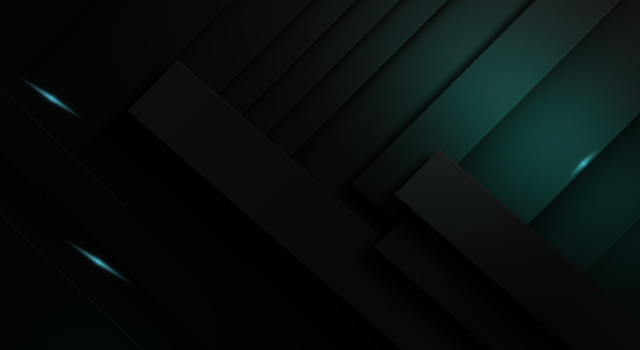
Write a WebGL 2 fragment shader that draws this background.

```glsl
#version 300 es
precision highp float;
// Dark overlapping diagonal slabs with a teal glow and three thin glints of light.
uniform vec2 u_resolution;
out vec4 fragColor;

// Coverage of the half plane where d is negative.
float inside(float d) {
  float aa = 1.3 / u_resolution.y;
  return 1.0 - smoothstep(-aa, aa, d);
}

// Fine line centred on d = 0.
float hairline(float d) {
  return exp(-d * d / 0.000009);
}

// Distance to a box in the skewed diagonal coordinates.
float slabDistance(vec2 q, vec2 lo, vec2 hi) {
  vec2 d = max(lo - q, q - hi);
  return max(d.x, d.y) / 1.37;
}

// Lays a slab with a soft shadow below it and a faint lit upper rim.
vec3 laySlab(vec3 base, vec2 q, vec2 lo, vec2 hi, vec3 tone, float spread) {
  float d = slabDistance(q, lo, hi);
  float gap = max(slabDistance(q - vec2(-0.01, 0.03), lo, hi), 0.0) / spread;
  vec2 side = smoothstep(lo - vec2(0.05, 0.0), lo + vec2(0.01, 0.1), q);
  base *= 1.0 - 0.85 * exp(-gap * gap) * side.x * side.y;
  tone += 0.035 * hairline(q.y - lo.y - 0.003) * exp(-1.5 * (q.x - lo.x));
  return mix(base, tone, inside(d));
}

// Light streak that tapers to a point at both ends.
float glint(vec2 p, vec2 centre, vec2 along, float reach) {
  vec2 dir = normalize(along);
  vec2 e = p - centre;
  float a = abs(dot(e, dir)) / reach;
  float b = abs(dot(e, vec2(-dir.y, dir.x)));
  float taper = max(1.0 - a, 0.0);
  float width = 0.0012 + 0.0065 * taper;
  float core = 0.85 * exp(-b * b / (width * width));
  float halo = 0.15 * exp(-b / 0.01);
  return (core + halo) * taper * taper;
}

void main() {
  // Top-left origin; one unit is the canvas height.
  vec2 p = vec2(gl_FragCoord.x, u_resolution.y - gl_FragCoord.y) / u_resolution.y;
  p.x *= 1.8286 * u_resolution.y / u_resolution.x;
  // q.x steps across rising edges, q.y across falling ones.
  vec2 q = vec2(p.x + p.y, p.y - 0.87 * p.x);
  float leftFall = p.y - 0.95 * p.x;

  // Grey light from the upper right and an elongated teal glow.
  vec2 e = p - vec2(1.6, 0.0);
  float grey = 0.014 + 0.083 * exp(-dot(e * e, vec2(1.4, 4.5)));
  vec2 g = p - vec2(1.53, 0.375);
  g = vec2(dot(g, vec2(0.75, 0.66)) / 0.3, dot(g, vec2(-0.66, 0.75)) / 0.18);
  float glow = exp(-0.5 * dot(g, g));
  vec3 lit = grey * vec3(0.99, 1.02, 1.01) + glow * vec3(0.02, 0.215, 0.195);

  // Rising steps: position, shadow spread, shadow depth.
  vec3 steps[9] = vec3[9](
    vec3(0.262, 0.05, 0.6), vec3(0.665, 0.02, 0.6), vec3(0.893, 0.018, 0.8),
    vec3(1.019, 0.02, 0.8), vec3(1.143, 0.02, 0.8), vec3(1.279, 0.025, 0.85),
    vec3(1.774, 0.11, 0.5), vec3(2.15, 0.13, 0.7), vec3(2.452, 0.06, 0.3));
  float shade = 1.0;
  float rims = 0.0;
  for (int i = 0; i < 9; i++) {
    float d = q.x - steps[i].x;
    float fall = exp(-max(d, 0.0) / steps[i].y);
    shade *= 1.0 - steps[i].z * fall * (1.0 - inside(d));
    rims += hairline(d + 0.004);
  }
  vec3 stepped = lit * (shade + 0.08 * rims);
  vec3 col = mix(lit, stepped, inside(q.y - 0.2));

  // Lower slab under the glow, ending in a falling edge.
  col = laySlab(col, q, vec2(1.529, -2.0), vec2(5.0, -0.352), stepped, 0.035);
  col *= 1.0 - 0.35 * hairline(q.x - 1.529) * inside(q.y + 0.352);

  // Left ground: layered falling sheets and hairlines.
  float lower = leftFall - 0.43;
  vec2 corner = p - vec2(0.25, 1.1);
  vec3 sheet = vec3(0.018, 0.02, 0.02) * (1.0 - 0.4 * p.y);
  sheet *= 1.0 - 0.75 * exp(-max(lower, 0.0) / 0.07) * (1.0 - inside(lower));
  sheet += vec3(0.0, 0.022, 0.026) * exp(-dot(corner, corner) / 0.06);
  sheet += 0.025 * hairline(leftFall - 0.25) * inside(p.x - 0.36);
  sheet += 0.03 * hairline(leftFall - 0.612);
  float sheetTop = 0.16 * inside(q.x - 0.679);
  col = mix(col, sheet, smoothstep(-0.02, 0.02, q.y - sheetTop));

  // Long central slab.
  vec3 tone = vec3(0.048, 0.05, 0.05) * mix(1.0, 0.6, smoothstep(0.7, 2.1, q.x));
  col = laySlab(col, q, vec2(0.679, -0.271), vec2(5.0, 0.0), tone, 0.13);

  // Low slab resting on it, then the raised slab on the right.
  tone = vec3(0.036, 0.038, 0.038) * mix(1.0, 0.6, smoothstep(1.8, 2.4, q.x));
  col = laySlab(col, q, vec2(1.774, -0.6), vec2(5.0, -0.224), tone, 0.045);
  float fade = smoothstep(1.55, 2.5, q.x);
  tone = mix(vec3(0.1, 0.122, 0.12), vec3(0.03, 0.033, 0.033), fade);
  tone *= 1.0 - 1.2 * (q.y + 0.667);
  col = laySlab(col, q, vec2(1.683, -0.667), vec2(5.0, -0.426), tone, 0.055);

  // Glints on the edges.
  float light = glint(p, vec2(0.148, 0.281), vec2(0.8, 0.53), 0.13);
  light += glint(p, vec2(0.281, 0.748), vec2(0.8, 0.53), 0.14);
  light += 0.7 * glint(p, vec2(1.667, 0.467), vec2(1.0, -0.98), 0.08);
  col += light * vec3(0.3, 0.72, 0.8);

  fragColor = vec4(col, 1.0);
}
```
